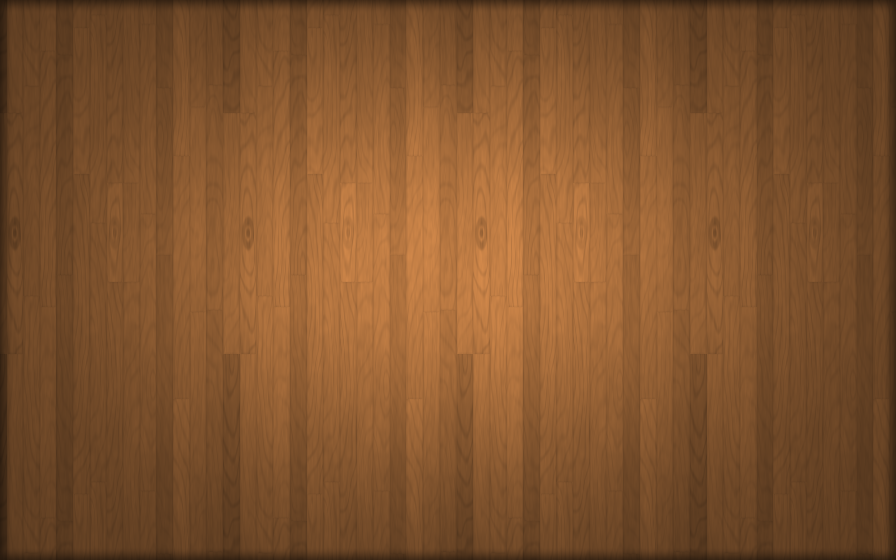
A Shadertoy shader for this texture:

```glsl
// Narrow vertical wooden floor planks under a warm central glow with dark borders.
// A tile of 14 columns repeats over the canvas; each column is cut into two boards,
// whose grain comes from stretched, noise-bent growth rings seeded per board.

const vec2 REPEATS = vec2(3.84, 1.2);        // tiles across and down
const vec2 TILE_ORIGIN = vec2(0.885, 0.4425);
const float COLUMNS = 14.0;                  // planks per tile
const float TILE_HEIGHT = 28.0;              // in plank widths
const vec3 WOOD = vec3(1.0, 0.65, 0.355);    // hue at unit brightness

float hash(vec2 p) {
    vec3 q = fract(vec3(p.xyx) * 0.1031);
    q += dot(q, q.yzx + 33.33);
    return fract((q.x + q.y) * q.z);
}

float noise(vec2 p) {
    vec2 i = floor(p), f = fract(p);
    f = f * f * (3.0 - 2.0 * f);
    return mix(mix(hash(i), hash(i + vec2(1, 0)), f.x),
               mix(hash(i + vec2(0, 1)), hash(i + vec2(1, 1)), f.x), f.y);
}

// Start of the first board and its share of the tile height
vec2 boardCut(float column) {
    if (column == 1.0 || column == 2.0) return vec2(0.0, 0.515);
    if (column == 8.0 || column == 9.0) return vec2(0.1525, 0.2125);
    return vec2(hash(vec2(column, 7.0)), 0.3 + 0.4 * hash(vec2(column, 19.0)));
}

// Overall lightness of one board
float boardTone(float column, float board) {
    float tone = 0.955 + 0.09 * hash(vec2(column, board + 41.0));
    if (mod(column, 6.0) == 5.0) tone = 0.91;
    if (column == 0.0) tone = 0.93;
    if (column == 1.0 && board == 1.0) tone = 0.86;
    return tone;
}

// Growth rings around a centre; q is in plank widths
float ringGrain(vec2 q, vec2 centre, float seed, float pixel) {
    vec2 d = (q - centre) * vec2(1.0, 0.16);
    float bend = noise(vec2(q.x * 2.2, q.y * 0.5) + seed);
    float rings = length(d) * 4.0 + 1.1 * bend;
    float line = abs(fract(rings) - 0.5) * 2.0;
    float detail = 1.0 - smoothstep(0.1, 0.3, pixel);
    return detail * (smoothstep(0.5, 1.0, line) - 0.25);
}

// Fine long fibres and short pores
float fibres(vec2 q, float seed) {
    float streak = noise(vec2(q.x * 7.0, q.y * 0.45) + seed);
    float pore = noise(vec2(q.x * 13.0, q.y * 2.2) + seed * 1.7);
    return 0.5 * streak + 0.5 * pore - 0.5;
}

// Dark almond-shaped heart of a knot
float knot(vec2 d) {
    float r = length(d * vec2(1.0, 0.36));
    float rim = 1.0 - smoothstep(0.04, 0.14, abs(r - 0.27));
    return max(rim * 0.6, 1.0 - smoothstep(0.04, 0.15, r));
}

float seam(float distanceToEdge, float pixel) {
    return 1.0 - smoothstep(0.0, 0.05 + pixel, distanceToEdge);
}

// Brightness of the floor at tile coordinates t
float planks(vec2 t, float pixel) {
    float x = fract(t.x) * COLUMNS;
    float column = floor(x);
    vec2 cut = boardCut(column);
    float y = fract(t.y - cut.x);
    float board = step(cut.y, y);
    float size = mix(cut.y, 1.0 - cut.y, board) * TILE_HEIGHT;
    vec2 q = vec2(fract(x), (y - board * cut.y) * TILE_HEIGHT);

    // Two columns carry a knot at mid-board; the others have scattered arches
    float seed = 60.0 * hash(vec2(column, board + 3.0));
    bool knotted = board == 0.0 && (column == 2.0 || column == 8.0);
    vec2 centre = vec2(1.8 * hash(vec2(seed, 5.0)) - 0.4, size * hash(vec2(seed, 11.0)));
    if (knotted) centre = vec2(0.5, size * 0.5);

    float strength = 0.03 + 0.05 * hash(vec2(seed, 23.0));
    if (knotted || (column == 1.0 && board == 1.0)) strength = 0.09;
    float shade = boardTone(column, board);
    shade *= 1.0 - strength * ringGrain(q, centre, seed, pixel);
    shade *= 1.0 + 0.12 * fibres(q, seed);
    shade *= 0.98 + 0.04 * noise(vec2(q.x, q.y * 0.35) + seed);
    if (knotted) shade *= 1.0 - (column == 2.0 ? 0.22 : 0.12) * knot(q - centre);

    float sideSeam = seam(min(q.x, 1.0 - q.x), pixel);
    float endSeam = seam(min(q.y, size - q.y), pixel);
    return shade * (1.0 - max(0.075 * sideSeam, 0.04 * endSeam));
}

// Soft elliptical light, falling to dark borders
float lighting(vec2 uv, float aspect) {
    vec2 d = (uv - vec2(0.5, 0.53)) * vec2(2.05, 1.9);
    float glow = 0.345 + 0.41 * exp(-1.7 * dot(d, d));
    vec2 inset = min(uv, 1.0 - uv) * vec2(aspect, 1.0);
    vec2 border = smoothstep(vec2(-0.012), vec2(0.024), inset);
    return glow * mix(0.42, 1.0, border.x * border.y);
}

void mainImage(out vec4 fragColor, in vec2 fragCoord) {
    vec2 uv = fragCoord / iResolution.xy;
    float pixel = REPEATS.x * COLUMNS / iResolution.x;
    float shade = planks(uv * REPEATS - TILE_ORIGIN, pixel);
    float light = lighting(uv, iResolution.x / iResolution.y);
    fragColor = vec4(WOOD * shade * light * 1.02, 1.0);
}
```
